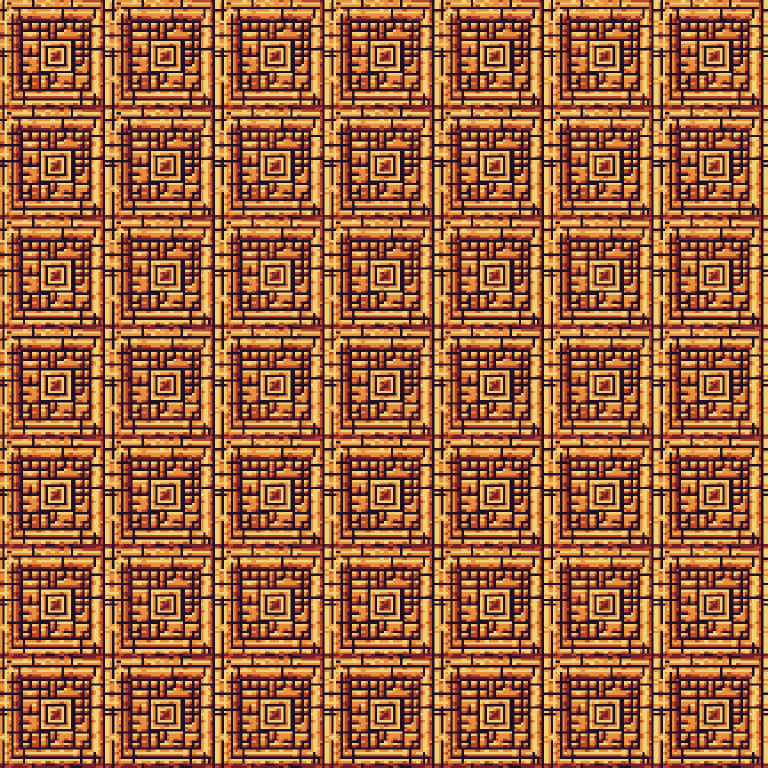
Write a WebGL 1 fragment shader that draws this pattern.

```glsl
precision highp float;
// Seven by seven carved amber panels: a maze around a square boss, framed by cracked beams.

uniform vec2 u_resolution;

float hash(vec2 p) {
  return fract(sin(dot(p, vec2(12.99, 78.23))) * 4375.85);
}

float pick(vec4 v, float i) {
  return dot(v, vec4(equal(vec4(0.0, 1.0, 2.0, 3.0), vec4(i))));
}

// Tone at step i of a beam profile; the last step is a dim lip.
float profile(vec4 a, vec4 b, vec4 c, vec4 d, float i) {
  if (i > 15.5) return 1.0;
  return pick(a, i) + pick(b, i - 4.0) + pick(c, i - 8.0) + pick(d, i - 12.0);
}

float squareDistance(vec2 q) {
  q = abs(q - 15.0);
  return max(q.x, q.y);
}

// 1 on the grooves cut between blocks of the maze, q in 0..30.
float groove(vec2 q) {
  float d = squareDistance(q);
  if (d > 14.5) return 1.0;
  if (d < 7.5) return step(6.5, d);
  vec2 cell = floor(q / 3.75);
  vec2 edge = cell - floor((q - 1.0) / 3.75);
  float upright = edge.x * step(hash(cell + 3.0), 0.72);
  float level = edge.y * step(hash(cell + vec2(17.0, 5.0)), 0.52);
  return max(upright, level);
}

float bossTone(vec2 q) {
  float d = squareDistance(q);
  if (d > 6.5) return 0.0;
  if (d > 3.5) return d > 5.5 ? 4.0 : (d > 4.5 ? 3.0 : 0.0);
  float shade = step(15.5, max(q.x, q.y)) * step(d, 2.5);
  return d + 1.0 - shade;
}

float mazeTone(vec2 q) {
  if (squareDistance(q) < 7.5) return bossTone(q);
  if (groove(q) > 0.5) return 0.0;
  float lit = groove(q - vec2(0.0, 1.0));
  float shaded = groove(q + vec2(1.0, 0.0)) + groove(q + vec2(0.0, 1.0));
  return 3.0 + lit - min(shaded, 2.0);
}

// Short dark cuts across a beam, one at most in each six-step length.
float crack(float along, float across, float seed) {
  vec2 part = vec2(floor(along / 6.0) + seed, floor(across / 5.5));
  float place = floor(hash(part) * 6.0);
  return step(abs(mod(along, 6.0) - place), 0.5) * step(0.48, hash(part + 31.0));
}

float beamTone(vec2 p) {
  vec2 s = mod(p + 8.0, 48.0);
  vec2 fromJoint = abs(s - 8.0);
  bool upright = fromJoint.x < 4.5 ||
                 (fromJoint.y > 4.5 && fromJoint.x < fromJoint.y);
  float tone;
  if (upright) {
    tone = profile(vec4(3, 4, 4, 3), vec4(2, 0, 4, 4),
                   vec4(3, 0, 4, 3), vec4(3, 0, 3, 2), s.x);
    // The middle seam is broken, and joints sink where beams cross.
    if (s.x == 9.0 && hash(vec2(floor(p.y / 3.0), 9.0)) < 0.45) tone = 3.0;
    if (s.y == 6.0 || s.y == 7.0) tone = min(tone, 2.0) - step(s.y, 6.5);
    tone *= 1.0 - crack(p.y, s.x, 2.0);
  } else {
    tone = profile(vec4(3, 4, 2, 0), vec4(4, 3, 1, 1),
                   vec4(3, 4, 3, 0), vec4(3, 4, 3, 2), s.y);
    tone *= 1.0 - crack(p.x, s.y, 23.0);
  }
  return max(tone, 0.0);
}

vec3 palette(float tone) {
  vec3 color = vec3(0.13, 0.06, 0.15);
  color = mix(color, vec3(0.45, 0.12, 0.17), step(0.5, tone));
  color = mix(color, vec3(0.73, 0.28, 0.17), step(1.5, tone));
  color = mix(color, vec3(0.91, 0.56, 0.24), step(2.5, tone));
  return mix(color, vec3(0.94, 0.82, 0.46), step(3.5, tone));
}

vec3 panel(vec2 uv) {
  vec2 p = floor(fract(vec2(uv.x, 1.0 - uv.y) * 7.0) * 48.0);
  vec2 q = p - 9.0;
  bool inside = squareDistance(q) < 15.5;
  float tone = inside ? mazeTone(q) : beamTone(p);
  // Chipped and bleached flecks leave the deep grooves alone.
  if (tone > 0.5) {
    float fleck = hash(vec2(floor(p.x / 2.0), p.y) + 50.0);
    tone += step(0.9, fleck) - step(fleck, 0.13);
  }
  return palette(tone);
}

void main() {
  vec3 color = vec3(0.0);
  // Four samples per pixel soften the block edges.
  for (int i = 0; i < 4; i++) {
    float k = float(i);
    vec2 offset = vec2(mod(k, 2.0), floor(k / 2.0)) * 0.5 - 0.25;
    color += panel((gl_FragCoord.xy + offset) / u_resolution);
  }
  gl_FragColor = vec4(color / 4.0, 1.0);
}
```
